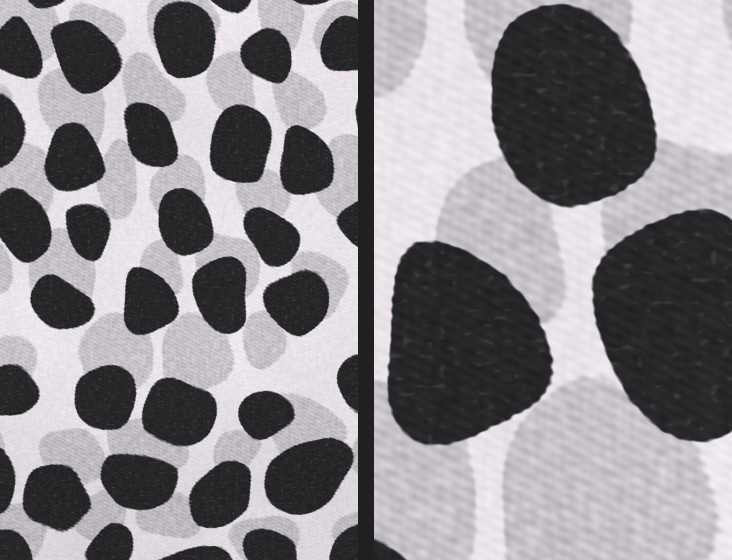
Left, the full canvas; right, a detail of the centre.
Write a Shadertoy shader that draws this pattern.

```glsl
// Spotted woven cloth: rounded black blotches over paler grey ones that show
// through from a layer below. Blotches are egg shapes on a jittered, staggered
// grid, kept apart by a gap; gradient noise bends outlines and roughens threads.

const float TAU = 6.2831853;
const float CELL = 0.152;      // blotch spacing, in canvas heights
const float THREADS = 170.0;   // twill ribs per canvas height

const vec3 CLOTH = vec3(0.915, 0.893, 0.914);
const vec3 SHADOW = vec3(0.775, 0.757, 0.783);
const vec3 INK = vec3(0.150, 0.148, 0.158);

vec2 hash2(vec2 p) {
    vec3 q = fract(p.xyx * vec3(0.1031, 0.1030, 0.0973));
    q += dot(q, q.yzx + 33.33);
    return fract((q.xx + q.yz) * q.zy);
}

// Gradient noise, roughly -0.7 to 0.7
float corner(vec2 cell, vec2 offset) {
    float a = TAU * hash2(cell).x;
    return dot(vec2(cos(a), sin(a)), offset);
}

float noise(vec2 p) {
    vec2 i = floor(p), f = p - i;
    vec2 u = f * f * f * (f * (f * 6.0 - 15.0) + 10.0);
    vec2 e = vec2(0.0, 1.0);
    return mix(mix(corner(i, f), corner(i + e.yx, f - e.yx), u.x),
               mix(corner(i + e, f - e), corner(i + 1.0, f - 1.0), u.x), u.y);
}

float smoothMax(float a, float b, float k) {
    float h = max(k - abs(a - b), 0.0) / k;
    return max(a, b) + 0.25 * k * h * h;
}

// Approximate distance to an ellipse widened towards one end
float egg(vec2 q, vec2 radii, float taper) {
    q.y *= 1.0 + taper * clamp(q.x / radii.x, -1.2, 1.2);
    float k = length(q / radii) + 1e-4;
    return k * (k - 1.0) / (length(q / (radii * radii)) + 1e-4);
}

// Distance to the nearest blotch; long axes lie flat low down, steep higher up
float blotches(vec2 p, vec2 seed, float gap) {
    vec2 g = p / CELL + seed;
    g += 0.17 * vec2(noise(g * 1.5 + 7.3), noise(g * 1.5 + 41.9));
    vec2 base = floor(g);
    float nearest = 9.0, second = 9.0;
    for (int y = -1; y <= 1; y++)
    for (int x = -2; x <= 1; x++) {
        vec2 id = base + vec2(x, y);
        vec2 place = hash2(id + 13.7), shape = hash2(id + 71.1), turn = hash2(id + 137.5);
        vec2 centre = id + 0.5 + vec2(0.5 * mod(id.y, 2.0), 0.0) + 0.42 * (place - 0.5);
        float height = (centre.y - seed.y) * CELL;
        float angle = mix(0.1, 1.9, smoothstep(0.26, 0.46, height)) + 0.9 * (turn.x - 0.5);
        float c = cos(angle), s = sin(angle);
        float size = mix(0.29, 0.49, shape.x), stretch = mix(1.03, 1.24, shape.y);
        float d = egg(mat2(c, -s, s, c) * (g - centre),
                      size * vec2(stretch, 1.0 / stretch), 0.45 * (turn.y - 0.5));
        second = min(second, max(nearest, d));
        nearest = min(nearest, d);
    }
    return CELL * smoothMax(nearest, gap - 0.5 * (second - nearest), 0.14);
}

// Coverage with a softened edge
float cover(float d, float softness) {
    return 1.0 - smoothstep(-softness, softness, d);
}

// Diagonal ribs plus uneven yarn in both directions
float weave(vec2 p, float pixel) {
    float fade = 1.0 - smoothstep(0.35, 0.7, pixel * THREADS);
    float ribs = sin(TAU * THREADS * (0.45 * p.x + 0.85 * p.y));
    float weft = noise(p * THREADS * vec2(0.45, 1.2));
    float warp = noise(p * THREADS * vec2(1.2, 0.35) + 57.0);
    return fade * 0.3 * ribs + weft + 0.8 * warp;
}

void mainImage(out vec4 fragColor, in vec2 fragCoord) {
    float pixel = 1.0 / iResolution.y;
    vec2 p = fragCoord * pixel;
    float yarn = weave(p, pixel);

    // Threads make the printed outlines slightly ragged
    float ragged = 0.0009 * yarn;
    float ink = cover(blotches(p, vec2(20.3, 30.6), 0.065) + ragged, 0.0007 + 0.8 * pixel);
    float shadow = cover(blotches(p, vec2(63.8, 91.1), 0.05) + ragged, 0.0015 + 0.8 * pixel);

    // Soft folds and a gentle fall of light towards the bottom
    float folds = 0.035 * noise(p * vec2(3.0, 4.5) + 5.0) + 0.02 * noise(p * 11.0);
    float light = folds - 0.045 * (1.0 - smoothstep(0.0, 0.45, p.y));

    vec3 cloth = CLOTH + light + 0.035 * yarn;
    vec3 under = SHADOW + 0.7 * light + 0.07 * yarn;

    // Sparse pale fibres glint on the black
    float glint = smoothstep(0.2, 0.6, noise(p * THREADS * vec2(0.8, 1.3) + 19.0));
    vec3 black = INK + 0.3 * folds + 0.028 * yarn + 0.08 * glint;

    fragColor = vec4(mix(mix(cloth, under, shadow), black, ink), 1.0);
}
```
